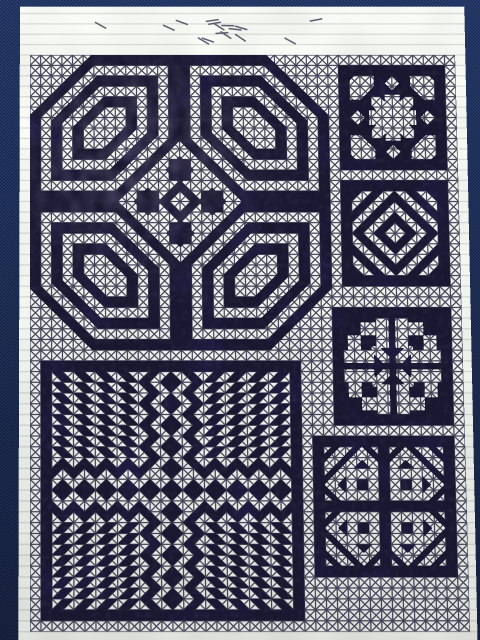
Give the GLSL for this pattern, as a Shadertoy shader.

```glsl
// An inked quilt-like drawing on squared paper lying over blue cloth: a large
// octagon and five square panels. Mirrored distance functions in grid cells choose
// the inked areas; crossed grid lines, ruled margins and sheen lie over them.
#define INK vec3(0.10, 0.09, 0.19)
#define PAPER vec3(0.94, 0.95, 0.93)
#define CLOTH vec3(0.16, 0.25, 0.46)
#define LINE_WIDTH 0.03
#define LINE_SOFTNESS 0.055
#define SHEEN 0.45
#define SAMPLES 3

const vec2 SHEET = vec2(576.0, 768.0);

float hash(float n) { return fract(sin(n * 127.1) * 437.58); }

vec2 gradientAt(vec2 cell) {
    float a = 6.2832 * hash(cell.x + 57.0 * cell.y);
    return vec2(cos(a), sin(a));
}

float gradientNoise(vec2 p) {
    vec2 i = floor(p), f = p - i, u = f * f * (3.0 - 2.0 * f), e = vec2(1, 0);
    return mix(mix(dot(gradientAt(i), f), dot(gradientAt(i + e), f - e), u.x),
               mix(dot(gradientAt(i + e.yx), f - e.yx), dot(gradientAt(i + 1.0), f - 1.0), u.x), u.y);
}

float maxSide(vec2 q) { return max(q.x, q.y); }
float minSide(vec2 q) { return min(q.x, q.y); }
float diagonal(vec2 q) { return q.x + q.y; }

// Perspective grid: whole numbers fall on the drawn lines, y runs downwards
vec2 gridCoord(vec2 p) {
    float y = p.y - 66.0, grow = 0.00646, first = 12.468;
    float row = (sqrt(max(first * first + 4.0 * grow * y, 0.0)) - first) / (2.0 * grow);
    return vec2((p.x - 36.0) / (12.75 + 0.00065 * y), row);
}

// Each motif returns true where paper stays bare; q is mirrored about its centre
bool octagonBare(vec2 q) {
    float sum = diagonal(q);
    if (sum < 6.0) {
        vec2 s = abs(vec2(maxSide(q) - 3.0, minSide(q)));
        bool star = min(maxSide(s) * 1.35, diagonal(s)) < 1.35;
        bool ring = sum > 1.0 && sum < 2.0;
        return sum < 5.75 && !star && !ring;
    }
    vec2 h = q - 7.0;
    float level = min(6.0 - maxSide(abs(h)), (7.0 - abs(diagonal(h))) / 1.3);
    return level > 0.0 && mod(min(level, 4.0), 2.0) < 1.0;
}

bool sawtoothBare(vec2 q) {
    if (maxSide(q) > 11.0) return false;
    if (q.y < 3.0 && q.x > q.y) q = q.yx;
    float zigzag = abs(mod(q.y, 2.0) - 1.0);
    float shift = q.x < 3.0 ? zigzag : fract(q.y);
    return mod(q.x - shift, 2.0) < 1.0;
}

bool starBare(vec2 q) {
    float sum = diagonal(q);
    bool star = (maxSide(q) < 2.0 && abs(q.x - q.y) < 0.8) || (maxSide(q) < 2.2 && minSide(q) < 0.7);
    bool corner = maxSide(q) < 4.0 && minSide(q) > 1.7 && sum > 4.7 && sum < 7.5;
    bool tips = abs(maxSide(q) - 3.3) + minSide(q) < 0.7;
    return star || corner || tips;
}

bool diamondsBare(vec2 q) { return maxSide(q) < 4.0 && mod(diagonal(q), 2.0) < 1.0; }

bool arrowsBare(vec2 q) {
    vec2 a = q - 0.3;
    if (minSide(a) < 0.0 || maxSide(q) > 4.5) return false;
    bool arms = minSide(a) < 1.2 && maxSide(a) > 1.4;
    bool bars = abs(maxSide(a) - 3.2) < 0.6 && minSide(a) < 2.6;
    bool heart = abs(a.x - a.y) < 0.6 && maxSide(a) < 1.6;
    return arms || bars || heart;
}

bool chevronsBare(vec2 q) {
    if (minSide(q) < 0.5 || maxSide(q) > 5.5) return false;
    float ring = maxSide(abs(q - 2.0));
    if (ring < 1.5) return ring > 0.5;
    return mod(maxSide(q) - 3.5 + abs(minSide(q) - 2.0), 2.0) > 0.8;
}

bool inked(vec2 g) {
    vec2 q = abs(g - 14.0);
    if (maxSide(q) < 14.0 && diagonal(q) < 22.25) return !octagonBare(q);
    q = abs(g - vec2(13, 41));
    if (maxSide(q) < 12.0) return !sawtoothBare(q);
    q = abs(g - vec2(34, 6));
    if (maxSide(q) < 5.0) return !starBare(q);
    q = abs(g - vec2(34, 17));
    if (maxSide(q) < 5.0) return !diamondsBare(q);
    q = abs(g - vec2(33.5, 29.5));
    if (maxSide(q) < 5.5) return !arrowsBare(q);
    q = abs(g - vec2(32.5, 42.5));
    return maxSide(q) < 6.5 && !chevronsBare(q);
}

// Loose pen strokes across the top margin
float strokes(vec2 p) {
    float ink = 0.0;
    for (float i = 0.0; i < 16.0; i++) {
        float spread = i < 11.0 ? 55.0 : 330.0;
        vec2 c = vec2(268.0 + spread * (hash(i + 3.0) - 0.5), 38.0 + 30.0 * (hash(i + 9.0) - 0.5));
        vec2 d = p - c, dir = normalize(vec2(1.0, 0.9 * hash(i + 21.0) - 0.2));
        float along = clamp(dot(d, dir), -7.0, 7.0);
        ink = max(ink, 1.0 - smoothstep(0.5, 1.3, length(d - dir * along)));
    }
    return ink;
}

vec3 shade(vec2 p) {
    float down = p.y / SHEET.y;
    bool onPaper = p.x > 24.0 - 2.0 * down && p.x < 557.0 + 16.0 * down && p.y > 8.0;
    if (!onPaper) return CLOTH * (0.85 + 0.3 * sin(p.x * 1.6) * sin(p.y * 1.6)) * (1.0 - 0.4 * down);

    vec2 g = gridCoord(p), cell = fract(g), edge = min(cell, 1.0 - cell);
    float cloud = gradientNoise(p / 45.0);
    vec3 color = PAPER * (1.02 - 0.1 * down * down + 0.04 * cloud);
    bool onGrid = g.x > 0.0 && g.x < 40.0 && g.y > 0.0 && g.y < 54.0;
    if (!onGrid) {
        color *= 1.0 - 0.12 * (1.0 - smoothstep(0.03, 0.09, edge.y));
        return mix(color, INK + 0.12, 0.8 * strokes(p));
    }
    if (inked(g)) {
        vec2 glare = (p - vec2(165, 190)) / vec2(130, 110);
        float grain = gradientNoise(p / 7.0);
        float gloss = SHEEN * exp(-dot(glare, glare)) * (0.5 + gradientNoise(p / vec2(14, 19)));
        vec3 ink = INK + vec3(0.03, 0.02, 0.1) * max(cloud, 0.0) + 0.06 * max(grain, 0.0);
        return mix(ink, vec3(0.45, 0.43, 0.54), clamp(gloss, 0.0, 1.0));
    }
    // Square outlines and both diagonals of every bare cell
    float cross = min(abs(cell.x - cell.y), abs(cell.x + cell.y - 1.0)) * 0.707;
    float line = 1.0 - smoothstep(LINE_WIDTH, LINE_WIDTH + LINE_SOFTNESS, min(cross, minSide(edge)));
    return mix(color, INK + 0.06, 0.86 * line);
}

void mainImage(out vec4 fragColor, in vec2 fragCoord) {
    vec3 sum = vec3(0);
    for (int i = 0; i < SAMPLES * SAMPLES; i++) {
        vec2 jitter = (vec2(i % SAMPLES, i / SAMPLES) + 0.5) / float(SAMPLES) - 0.5;
        vec2 uv = (fragCoord + jitter) / iResolution.xy;
        sum += shade(vec2(uv.x, 1.0 - uv.y) * SHEET);
    }
    fragColor = vec4(sum / float(SAMPLES * SAMPLES), 1.0);
}
```
